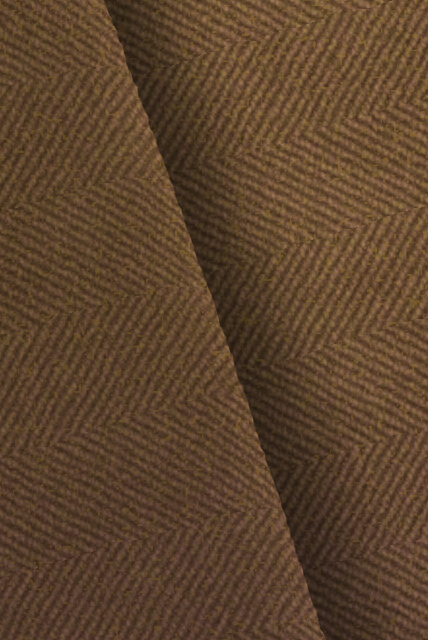
This texture is drawn by a WebGL 1 fragment shader. Its source:

```glsl
precision highp float;
uniform vec2 u_resolution;

#define RIB_SPACING 0.0158
#define BEAD_LENGTH 0.0105
#define BAND_SLOPE 0.30
#define LEFT_BANDS vec2(0.142, 0.191)
#define RIGHT_BANDS vec2(0.182, 0.171)
#define FOLD_TOP 0.163
#define FOLD_SLOPE 0.345
#define SHADOW_WIDTH 0.17
#define DARK_WOOL vec3(0.225, 0.148, 0.092)
#define LIGHT_WOOL vec3(0.575, 0.450, 0.345)
#define GOLD_FIBRE vec3(0.540, 0.410, 0.170)

const float TAU = 6.2831853;

float hash(vec2 p) {
  p = fract(p * vec2(0.1031, 0.1137));
  p += dot(p, p.yx + 33.33);
  return fract((p.x + p.y) * p.x * 17.0);
}

float noise(vec2 p) {
  vec2 i = floor(p);
  vec2 f = fract(p);
  f = f * f * (3.0 - 2.0 * f);
  return mix(mix(hash(i), hash(i + vec2(1.0, 0.0)), f.x),
             mix(hash(i + vec2(0.0, 1.0)), hash(i + 1.0), f.x), f.y);
}

// Height of the twill ribs; bands.x is the first boundary, bands.y the width
float herringbone(vec2 p, vec2 bands) {
  p += 0.005 * (vec2(noise(p * 13.0), noise(p * 13.0 + 40.0)) - 0.5);
  float wobble = 0.05 * (noise(p * 45.0) - 0.5);
  float band = floor((1.0 - p.y + BAND_SLOPE * p.x - bands.x) / bands.y + wobble);
  float side = mod(band, 2.0) < 0.5 ? -1.0 : 1.0;

  // Axes across and along the ribs, at 45 degrees to the band
  vec2 axis = normalize(vec2(1.0, BAND_SLOPE));
  vec2 normal = vec2(-axis.y, axis.x);
  vec2 across = (axis + side * normal) * 0.70711;
  vec2 along = (axis - side * normal) * 0.70711;
  float phase = dot(p, across) / RIB_SPACING + 0.5 * band;
  phase += 0.25 * (noise(p * 70.0 + 9.0) - 0.5);
  float rib = floor(phase);
  float ridge = 0.5 - 0.5 * cos(TAU * phase);

  // Slanted yarn beads, staggered from rib to rib
  float step = dot(p, along) / BEAD_LENGTH + 0.5 * rib + 0.6 * fract(phase);
  float bead = 0.5 - 0.5 * cos(TAU * step);
  float yarn = 0.8 + 0.4 * hash(vec2(rib + 300.0, floor(step) + 300.0 + 7.0 * band));
  return ridge * yarn * mix(0.6, 1.0, bead);
}

void main() {
  vec2 p = gl_FragCoord.xy / u_resolution.y;

  // Signed distance from the crease, negative on the raised left flap
  float crease = FOLD_TOP + FOLD_SLOPE * (1.0 - p.y) + 0.007 * sin(3.1416 * p.y);
  float dist = (p.x - crease) * 0.945 + 0.004 * (noise(p * 110.0) - 0.5);
  float right = smoothstep(-0.0015, 0.0015, dist);
  float edge = exp(min(dist, 0.0) / 0.045);

  // Weave on each side; the flap bends down toward its rim
  float leftRib = herringbone(p + vec2(0.0, 0.022 * edge), LEFT_BANDS);
  float rightRib = herringbone(p + vec2(0.31, 0.093), RIGHT_BANDS);
  float rib = mix(leftRib * 0.85 + 0.04, rightRib, right);

  // Fuzzy fibres and patchy wear
  float grain = 0.6 * noise(p * 330.0) + 0.4 * noise(p * 190.0 + 50.0);
  float wear = noise(p * 9.0 + 20.0) - 0.5;
  float tone = 0.02 + 0.46 * rib + 0.36 * grain + 0.07 * wear;
  vec3 colour = mix(DARK_WOOL, LIGHT_WOOL, clamp(tone, 0.0, 1.0));

  // Yellow fibres in the gaps, reddish tint in places
  float speck = smoothstep(0.66, 0.92, noise(p * 240.0 + 80.0));
  colour = mix(colour, GOLD_FIBRE, speck * (0.5 - 0.25 * min(rib, 1.0)));
  float tint = noise(p * 85.0 + 15.0) - 0.5;
  colour *= 1.0 + vec3(0.05, -0.02, 0.16) * tint;

  // Lit rim of the flap, shadow beside it, soft light from the upper right
  float leftLight = 0.92 + 0.26 * edge + 0.06 * p.y;
  float rightLight = mix(0.58, 1.02, smoothstep(-0.01, SHADOW_WIDTH, dist));
  rightLight += 0.16 * smoothstep(0.5, 1.3, p.x + p.y) * smoothstep(0.0, 0.12, dist);
  colour *= mix(leftLight, rightLight, right);
  colour *= mix(vec3(0.98, 0.95, 1.0), vec3(1.02, 1.02, 0.94), smoothstep(0.0, 0.6, p.y));

  gl_FragColor = vec4(clamp(colour, 0.0, 1.0), 1.0);
}
```
